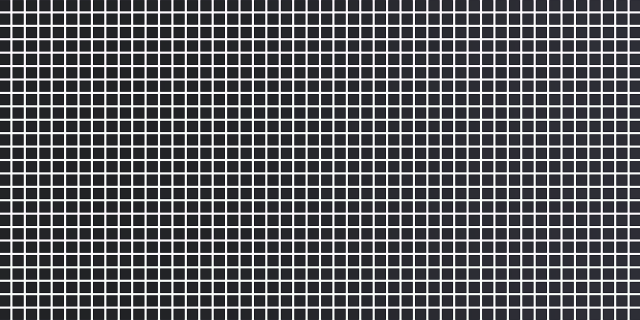
Give the GLSL for this pattern, as a Shadertoy shader.

```glsl
// Grid of dark charcoal square tiles separated by thin white lines.

const float ROWS       = 23.85;  // tiles per canvas height
const float LINE_WIDTH = 0.163;  // in tile pitches
const float RIM_WIDTH  = 0.10;   // dark edge inside each tile, in pitches
const float RIM_DEPTH  = 0.62;
const float TILE_VARY  = 0.012;  // brightness change between tiles
const float LINE_TINT  = 0.02;   // faint hue drift between lines
const vec3 LINE_COLOR  = vec3(0.985);
const vec3 TILE_LEFT   = vec3(0.133, 0.138, 0.148);
const vec3 TILE_RIGHT  = vec3(0.178, 0.180, 0.212);

float hash(vec2 p) {
    return fract(sin(dot(p, vec2(127.1, 311.7))) * 43758.5453);
}

// Box-filtered coverage of a line whose centre is at distance d
vec2 lineCoverage(vec2 d, float pixel) {
    float halfLine = 0.5 * LINE_WIDTH;
    vec2 lo = max(d - 0.5 * pixel, -halfLine);
    vec2 hi = min(d + 0.5 * pixel, vec2(halfLine));
    return clamp((hi - lo) / pixel, 0.0, 1.0);
}

vec3 tileColor(vec2 cell, float across, float edgeDistance) {
    vec3 base = mix(TILE_LEFT, TILE_RIGHT, smoothstep(0.15, 1.0, across));
    base += TILE_VARY * (hash(cell) - 0.5);
    float rim = 1.0 - smoothstep(0.0, RIM_WIDTH, edgeDistance);
    return base * (1.0 - RIM_DEPTH * rim * vec3(1.0, 1.0, 0.8));
}

void mainImage(out vec4 fragColor, in vec2 fragCoord) {
    // Grid lines cross at the canvas centre
    vec2 p = (fragCoord - 0.5 * iResolution.xy) / iResolution.y * ROWS;
    float pixel = ROWS / iResolution.y;
    vec2 cell = floor(p);
    vec2 lineDistance = abs(p - round(p));

    // Tiles
    float edge = min(lineDistance.x, lineDistance.y) - 0.5 * LINE_WIDTH;
    vec3 color = tileColor(cell, fragCoord.x / iResolution.x, edge);

    // Lines, with a slight green to pink drift
    vec2 cover = lineCoverage(lineDistance, pixel);
    float lines = 1.0 - (1.0 - cover.x) * (1.0 - cover.y);
    float drift = hash(vec2(round(p.y), 7.0)) - 0.5;
    vec3 lineColor = LINE_COLOR + LINE_TINT * drift * vec3(1.0, -1.0, 0.8);
    color = mix(color, lineColor, lines);

    fragColor = vec4(clamp(color, 0.0, 1.0), 1.0);
}
```
